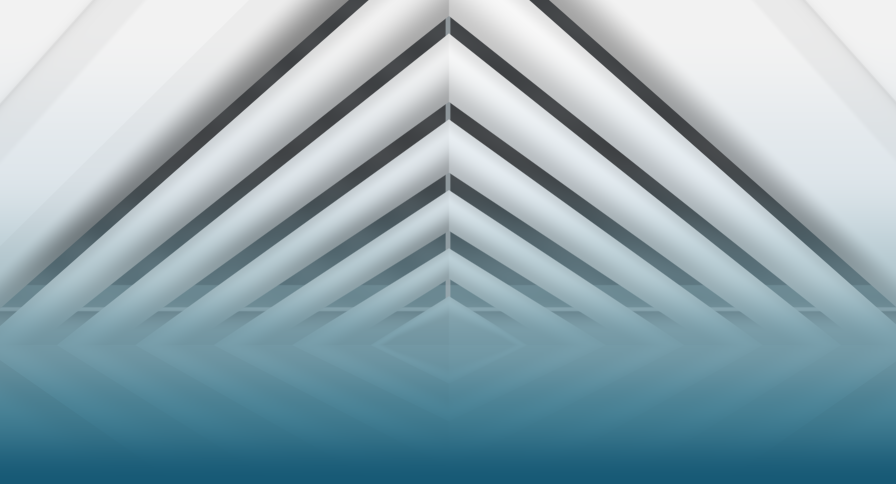
Write a WebGL 1 fragment shader that draws this background.

```glsl
precision highp float;
// Nested pale chevron beams rise over a teal haze and reflect faintly below.
// Beams are painted from the outermost inward; each edge is a sloped line whose
// apex follows a geometric series and whose foot is evenly spaced.
uniform vec2 u_resolution;

const float HORIZON = 0.287;
const float GAP = 0.036;

// Vertical haze: deep teal at the foot, near white at the top.
vec3 hazeColor(float y) {
  vec3 c = mix(vec3(0.09, 0.35, 0.46), vec3(0.27, 0.50, 0.58), smoothstep(0.0, 0.16, y));
  c = mix(c, vec3(0.47, 0.62, 0.67), smoothstep(0.12, 0.30, y));
  c = mix(c, vec3(0.68, 0.77, 0.80), smoothstep(0.28, 0.44, y));
  c = mix(c, vec3(0.87, 0.90, 0.92), smoothstep(0.38, 0.66, y));
  return mix(c, vec3(0.95), smoothstep(0.60, 0.95, y));
}

// Signed vertical depth below the upper edge of chevron k.
float chevronDepth(float k, float x, float y) {
  float apex = 0.101 + 0.099 * (pow(1.215, k) - 1.0) / 0.215;
  float foot = max(0.162 + 0.162 * k, 0.05);
  return apex * (1.0 - x / foot) - y;
}

// Rounded beam profile: upper face, bright ridge, shaded underside.
float beamShade(float v, float dark) {
  float face = mix(0.93, 1.02, smoothstep(0.0, 0.32, v));
  return face - dark * pow(smoothstep(0.25, 1.0, v), 1.4);
}

// Dark interior seen between beams, with a ledge and a central post.
vec3 gapColor(vec2 p, float y, float px) {
  vec3 c = mix(vec3(0.32, 0.43, 0.47), vec3(0.26, 0.27, 0.28), smoothstep(0.08, 0.42, y));
  c += 0.018 * sin(p.x * 31.0 + y * 47.0) * sin(p.x * 13.0 - y * 22.0);
  float ledge = smoothstep(0.072 - px, 0.072 + px, y) * (1.0 - smoothstep(0.122, 0.126, y));
  c = mix(c, vec3(0.43, 0.56, 0.60), 0.6 * ledge);
  float rail = 1.0 - smoothstep(0.002, 0.002 + 2.0 * px, abs(y - 0.074));
  c = mix(c, vec3(0.58, 0.69, 0.73), 0.7 * rail);
  float post = 1.0 - smoothstep(0.004, 0.004 + px, abs(p.x + 0.002));
  return mix(c, vec3(0.66, 0.70, 0.72), 0.75 * post);
}

// Faint diagonal panels in the upper corners.
float cornerPanels(float x, float y, float px) {
  float g = 1.12 * x + y;
  float inner = smoothstep(1.405, 1.425, g);
  float outer = smoothstep(1.538 - px, 1.538 + px, g);
  float seam = exp(-abs(g - 1.533) * 90.0);
  return (0.035 * inner * (1.0 - outer) + 0.06 * seam) * smoothstep(0.15, 0.5, y);
}

void main() {
  vec2 uv = gl_FragCoord.xy / u_resolution.y;
  vec2 p = vec2(uv.x - 0.5 * u_resolution.x / u_resolution.y - 0.002, uv.y - HORIZON);
  float px = 1.0 / u_resolution.y;
  float x = abs(p.x);
  float above = step(0.0, p.y);
  float y = mix(-1.27 * p.y, p.y, above);
  float rightSide = smoothstep(-px, px, p.x);

  vec3 haze = hazeColor(uv.y);
  vec3 col = haze * (1.0 - above * cornerPanels(x, y, px));

  // Haze hides the beam contrast near the horizon and in the reflection.
  float contrast = mix(0.13 * (1.0 - smoothstep(0.1, 0.36, y)),
                       mix(0.2, 1.0, smoothstep(0.0, 0.26, y)), above);
  float gapFade = above * smoothstep(0.025, 0.10, y) * mix(0.8, 1.0, smoothstep(0.1, 0.3, y));
  vec3 interior = gapColor(p, y, px);

  for (int i = 0; i < 7; i++) {
    float k = 6.0 - float(i);
    float outermost = step(5.5, k);
    float depth = chevronDepth(k, x, y);
    float nextDepth = chevronDepth(k - 1.0, x, y);

    float gap = smoothstep(-px, px, depth + GAP) * (1.0 - outermost);
    col = mix(col, interior, gap * gapFade);

    float v = clamp(depth / max(depth - nextDepth - GAP, 0.02), 0.0, 1.0);
    float dark = mix(0.30, 0.20, rightSide) + 0.12 * outermost;
    float shade = mix(beamShade(v, dark), 1.0 - dark * smoothstep(0.35, 1.0, v), outermost);
    shade *= mix(0.975, 1.0, rightSide);
    float beam = smoothstep(-px, px, depth);
    col = mix(col, haze * mix(1.0, shade, contrast), beam);
  }

  gl_FragColor = vec4(clamp(col, 0.0, 1.0), 1.0);
}
```
